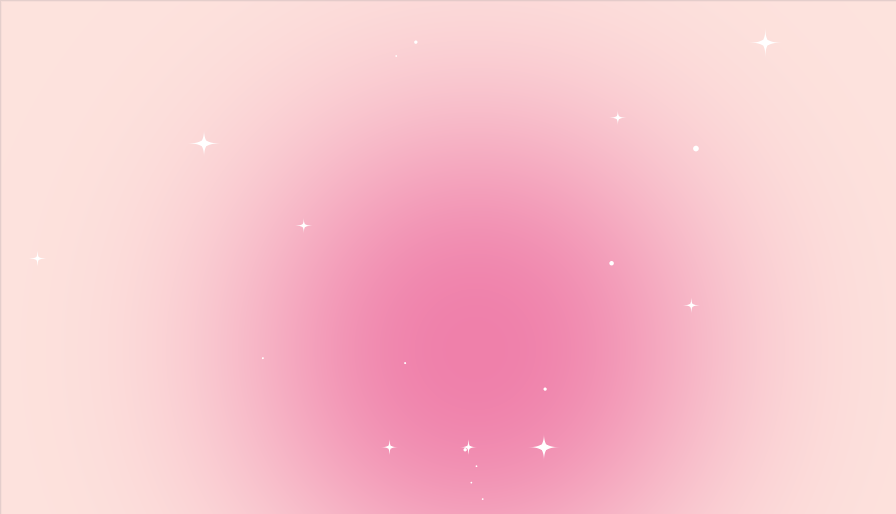
Reproduce this background procedurally as a WebGL 2 fragment shader.

```glsl
#version 300 es
precision highp float;
// Soft pink radial glow on pale blush, with small white sparkles and dots.

uniform vec2 u_resolution;
out vec4 outColor;

// Lengths are in canvas heights, origin at the lower left.
const vec3 BLUSH = vec3(0.992, 0.890, 0.868);
const vec3 ROSE = vec3(0.937, 0.500, 0.667);
const vec3 WHITE = vec3(1.0);
const vec3 RIM = vec3(0.80, 0.73, 0.73);
const vec2 GLOW_CENTER = vec2(0.925, 0.32);
const float GLOW_RADIUS = 0.473;
const float GLOW_POWER = 2.3;
const float RIM_WIDTH = 0.0025;

const int SPARKLES = 9;
const float SPARKLE_START = 0.073;
const float SPARKLE_STEP = 0.177;
const float SPARKLE_BOW = 0.164;
const float SPARKLE_LOW = 0.13;
const float SPARKLE_HIGH = 0.625;
const float SMALL_SPARKLE = 0.016;
const float LARGE_SPARKLE = 0.030;

const int ARC_DOTS = 5;
const vec2 ARC_CENTER = vec2(0.834, 0.711);
const float ARC_STEP = 0.56;
const int TRAIL_DOTS = 4;
const vec2 TRAIL_START = vec2(0.905, 0.125);
const vec2 TRAIL_STEP = vec2(0.006, -0.032);
const int PAIR_DOTS = 2;
const vec2 PAIR_START = vec2(0.771, 0.891);
const vec2 PAIR_STEP = vec2(0.038, 0.027);

float dotMask(vec2 p, float radius, float pixel) {
    return clamp(0.5 - (length(p) - radius) / pixel, 0.0, 1.0);
}

// One tapering arm pair along the x axis.
float armMask(vec2 p, float reach, float pixel) {
    float taper = max(1.0 - abs(p.x) / reach, 0.0);
    float halfWidth = 0.26 * reach * taper * taper * taper;
    float edge = clamp(0.5 + (halfWidth - abs(p.y)) / pixel, 0.0, 1.0);
    return edge * smoothstep(0.0, 0.45, taper);
}

float sparkleMask(vec2 p, float size, float pixel) {
    return max(armMask(p, size * 1.1, pixel), armMask(p.yx, size, pixel));
}

// Sparkles zigzag on both sides and dip low across the middle.
vec2 sparklePosition(int i) {
    float t = float(i) / float(SPARKLES - 1);
    float side = float(i - SPARKLES / 2);
    float x = SPARKLE_START + SPARKLE_STEP * float(i)
            + SPARKLE_BOW * sin(3.14159 * sqrt(t));
    float zigzag = (i % 2 == 0 ? 1.0 : -1.0) * side;
    float swing = side < 0.0 ? 0.032 : 0.073;
    float y = abs(side) < 1.5 ? SPARKLE_LOW : SPARKLE_HIGH + swing * zigzag;
    return vec2(x, y);
}

float sparkles(vec2 p, float pixel) {
    float mask = 0.0;
    for (int i = 0; i < SPARKLES; i++) {
        bool large = i % 4 == 1 || i == SPARKLES - 1;
        float size = large ? LARGE_SPARKLE : SMALL_SPARKLE;
        mask = max(mask, sparkleMask(p - sparklePosition(i), size, pixel));
    }
    return mask;
}

float dots(vec2 p, float pixel) {
    float mask = 0.0;
    // Clockwise sweep with an alternating radius and shrinking dots.
    for (int i = 0; i < ARC_DOTS; i++) {
        float angle = -ARC_STEP * float(i);
        float reach = i % 2 == 0 ? 0.52 : 0.42;
        vec2 center = ARC_CENTER + reach * vec2(cos(angle), sin(angle));
        float radius = max(0.0055 - 0.0012 * float(i), 0.0018);
        mask = max(mask, dotMask(p - center, radius, pixel));
    }
    // Falling trail near the bottom.
    for (int i = 0; i < TRAIL_DOTS; i++) {
        float sway = i % 2 == 0 ? 0.0 : 0.016;
        vec2 center = TRAIL_START + TRAIL_STEP * float(i) + vec2(sway, 0.0);
        mask = max(mask, dotMask(p - center, i == 0 ? 0.0032 : 0.0016, pixel));
    }
    // Rising pair near the top.
    for (int i = 0; i < PAIR_DOTS; i++) {
        vec2 center = PAIR_START + PAIR_STEP * float(i);
        mask = max(mask, dotMask(p - center, 0.0016 + 0.0016 * float(i), pixel));
    }
    return mask;
}

void main() {
    float pixel = 1.0 / u_resolution.y;
    vec2 p = gl_FragCoord.xy * pixel;

    // Background glow
    float falloff = length(p - GLOW_CENTER) / GLOW_RADIUS;
    vec3 color = mix(BLUSH, ROSE, exp(-pow(falloff, GLOW_POWER)));

    // Faint rim along the top and left
    float inset = min(p.x, 1.0 - p.y);
    float rim = clamp(0.5 + (RIM_WIDTH - inset) / pixel, 0.0, 1.0);
    color = mix(color, RIM, 0.5 * rim);

    // White accents
    color = mix(color, WHITE, max(sparkles(p, pixel), dots(p, pixel)));
    outColor = vec4(color, 1.0);
}
```
